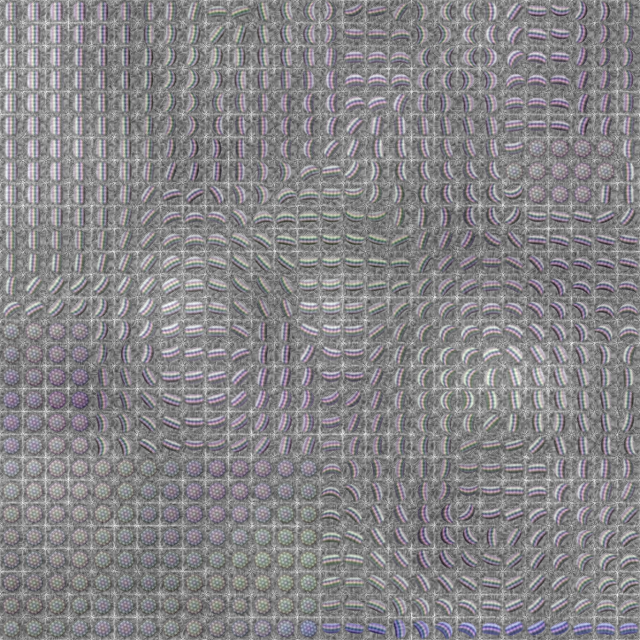
Write a Shadertoy shader that draws this pattern.

```glsl
// A 28 by 28 grid of small embossed, iridescent motifs on curly grey grain.
const float CELLS = 28.0;
const float PI = 3.14159;

float sq(float x) { return x * x; }

vec2 hash2(vec2 p) {
    vec3 h = fract(p.xyx * vec3(0.1031, 0.1030, 0.0973));
    h += dot(h, h.yzx + 33.33);
    return fract((h.xx + h.yz) * h.zy);
}

// Gradient noise, roughly -1 to 1
float noise(vec2 p) {
    vec2 i = floor(p), f = fract(p);
    vec2 u = f * f * f * (f * (f * 6.0 - 15.0) + 10.0);
    vec4 n;
    for (int k = 0; k < 4; k++) {
        vec2 corner = vec2(k & 1, k >> 1);
        float a = 2.0 * PI * hash2(i + corner).x;
        n[k] = dot(vec2(cos(a), sin(a)), f - corner);
    }
    return 1.5 * mix(mix(n.x, n.y, u.x), mix(n.z, n.w, u.x), u.y);
}

vec2 rotate(vec2 p, float a) {
    float c = cos(a), s = sin(a);
    return vec2(c * p.x + s * p.y, c * p.y - s * p.x);
}

vec3 rainbow(float t) { return cos(2.0 * PI * (t + vec3(0.0, 0.33, 0.67))); }

// Soft elliptical spot
float glow(vec2 uv, vec2 centre, vec2 radii) {
    vec2 d = (uv - centre) / radii;
    return exp(-dot(d, d));
}

// Curled contour lines with finer grain
float curlyGrain(vec2 g) {
    vec2 warp = vec2(noise(g * 2.5), noise(g * 2.5 + 17.0));
    return 0.4 * sin(11.0 * noise(g * 2.6 + warp * 0.6)) + 0.8 * noise(g * 6.5 + warp) + 0.4 * noise(g * 9.0 + 31.0);
}

// Grain shared by all cells, blending slowly between two states
float cellGrain(vec2 p, float morph) {
    return cos(morph) * curlyGrain(p + 3.0) + sin(morph) * curlyGrain(p + 9.0);
}

// Spokes and a bright core around each cell corner
float cornerStar(vec2 g, float phase) {
    vec2 d = fract(g + 0.5) - 0.5;
    float r2 = dot(d, d);
    return 0.1 * sin(8.0 * atan(d.y, d.x + 1e-5) + phase) * exp(-r2 * 26.0) + 0.13 * exp(-r2 * 200.0);
}

// Doubled-angle direction along an ellipse, faded away from its outline
vec2 ringFlow(vec2 uv, vec2 centre, vec2 radii) {
    vec2 d = (uv - centre) / radii;
    float a = atan(d.x * radii.y, -d.y * radii.x);
    return 3.0 * exp(-sq((length(d) - 1.0) * 2.6)) * vec2(cos(2.0 * a), sin(2.0 * a));
}

float flowAngle(vec2 uv, float upright) {
    float turn = smoothstep(-0.15, 0.1, noise(uv * vec2(5.0, 3.0) + 4.0));
    float a = 0.5 * PI * max(turn, upright) + 0.4 * (1.0 - upright) * noise(uv * 6.0);
    vec2 flow = vec2(cos(2.0 * a), sin(2.0 * a));
    flow += ringFlow(uv, vec2(0.31, 0.46), vec2(0.12, 0.17));
    flow += ringFlow(uv, vec2(0.77, 0.29), vec2(0.16, 0.24));
    return 0.5 * atan(flow.y, flow.x);
}

// Rounded body with flow lines, a coloured ribbon and cross ticks; alpha in w
vec4 ribbonMotif(vec2 q, vec2 halfSize, float hue, float detail) {
    vec2 s = abs(q) / halfSize;
    float r = pow(s.x * s.x * s.x + s.y * s.y * s.y + 1e-5, 0.333);
    float across = q.y / halfSize.y, ribbon = exp(-sq(across * 1.5));
    float tone = 0.55 + 0.07 * across + 0.1 * cos(q.y * 33.0 + hue * 6.0) * (0.5 + ribbon);
    tone += 0.055 * cos(q.x * 40.0) * ribbon * detail;
    tone -= 0.2 * exp(-sq((across + 0.75) * 4.0));
    tone += 0.12 * exp(-sq((across - 0.6) * 4.0));
    return vec4(tone + 0.06 * ribbon * rainbow(q.y * 3.2 + hue), 1.0 - smoothstep(0.75, 1.1, r));
}

// Shaded dome studded with a hexagonal lattice of dots
vec4 domeMotif(vec2 p, float hue, float detail) {
    float r = length(p) / 0.4, dots = 0.0;
    for (int k = 0; k < 3; k++) dots += cos(rotate(p, float(k) * PI / 3.0 + 0.2).x * 44.0);
    float tone = 0.57 + 0.3 * dot(p, vec2(-0.4, 0.8)) + 0.05 * dots * detail;
    tone -= 0.14 * exp(-sq((r - 0.95) * 6.0));
    return vec4(tone + 0.025 * rainbow(r * 0.8 + hue), 1.0 - smoothstep(0.82, 1.08, r));
}

void mainImage(out vec4 fragColor, in vec2 fragCoord) {
    vec2 g = fragCoord / iResolution.xy * CELLS;
    vec2 cell = floor(g), p = g - cell - 0.5;
    vec2 uv = (cell + 0.5) / CELLS;
    float detail = 1.0 - smoothstep(0.07, 0.15, CELLS / iResolution.y);

    // Regional light: pale and dark areas plus drifting patches
    float pale = glow(uv, vec2(0.5, 0.51), vec2(0.04, 0.1)) + glow(uv, vec2(0.28, 0.53), vec2(0.07, 0.08))
        + glow(uv, vec2(0.8, 0.41), vec2(0.07, 0.07)) + glow(uv, vec2(0.04, 0.8), vec2(0.09, 0.25));
    float dusk = glow(uv, vec2(0.72, 0.65), vec2(0.06, 0.1)) + glow(uv, vec2(0.67, 0.15), vec2(0.06, 0.07))
        + glow(uv, vec2(0.13, 0.37), vec2(0.06, 0.04));
    float patchTone = noise(uv * 6.0 + 80.0);
    float light = 0.09 * patchTone + 0.13 * pale - 0.1 * dusk;

    // Grain, corner stars and broken light seams
    float grain = 0.65 * cellGrain(p, 3.0 * noise(uv * 2.5 + 5.0)) + 0.6 * curlyGrain(g);
    float seam = exp(-sq((0.5 - max(abs(p.x), abs(p.y))) * 20.0));
    float seamWear = smoothstep(-0.4, 0.6, noise(g * vec2(0.35, 0.5) + 50.0));
    float star = cornerStar(g, 4.0 * noise(floor(g + 0.5) * 0.15));
    vec3 col = vec3(0.54 + 0.155 * grain + star + 0.14 * seam * seamWear + 0.4 * light);
    col -= 0.07 * exp(-sq((length(p) - 0.42) * 9.0));

    // Regional choice of motif
    float upright = (1.0 - smoothstep(0.2, 0.3, uv.x)) * smoothstep(0.52, 0.6, uv.y);
    float lowLeft = (1.0 - smoothstep(0.26, 0.34, uv.y)) * (1.0 - smoothstep(0.46, 0.56, uv.x));
    float leftEdge = (1.0 - smoothstep(0.12, 0.17, uv.x)) * (1.0 - smoothstep(0.46, 0.51, uv.y));
    float domed = max(max(lowLeft, leftEdge), glow(uv, vec2(0.88, 0.74), vec2(0.1, 0.06)));
    float hue = noise(uv * 4.0 + 11.0);

    // One motif per cell, bent along the flow
    vec2 q = rotate(p, flowAngle(uv, upright));
    q.y += 1.6 * noise(uv * 5.0 + 33.0) * q.x * q.x * (1.0 - upright);
    float halfWidth = 0.25 + 0.07 * clamp(patchTone + pale, -0.5, 1.0);
    vec4 motif = ribbonMotif(q, vec2(0.43, halfWidth), hue, detail);
    if (domed > 0.5) motif = domeMotif(p, hue, detail);

    // Brightness, lilac to green cast and a blue lowest row
    motif.rgb += light + 0.06 * grain;
    motif.rgb += vec3(0.012, -0.02, 0.03) * (0.5 + 1.5 * noise(uv * 4.0 + 60.0) + dusk);
    motif.rgb += vec3(-0.08, -0.08, 0.1) * exp(-cell.y * 3.0) * smoothstep(0.3, 0.6, uv.x);
    col = mix(col, motif.rgb, 0.92 * motif.w);
    fragColor = vec4(clamp(col, 0.0, 1.0), 1.0);
}
```
